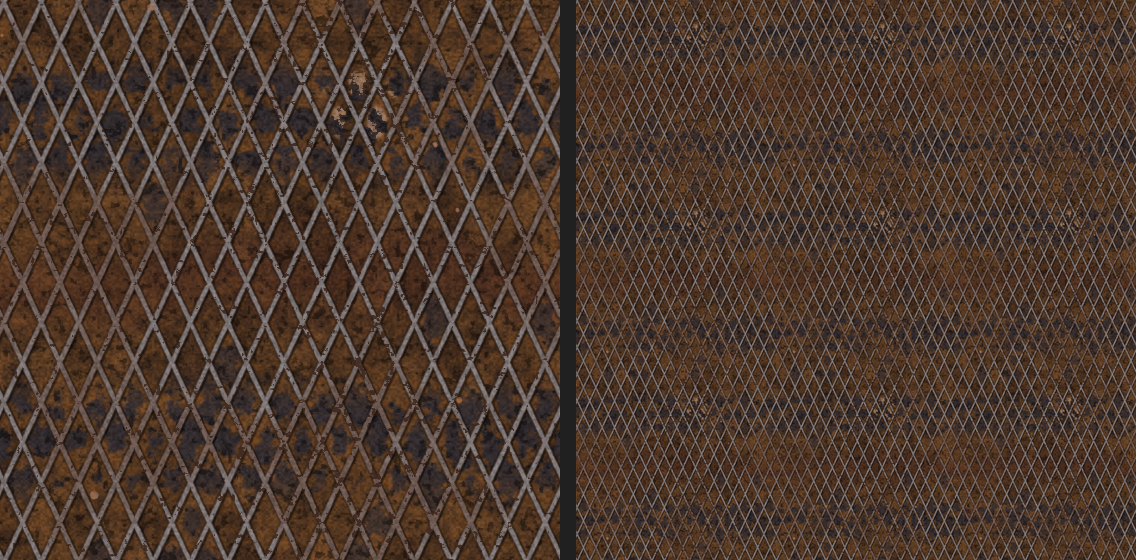
Left, the tile; right, the same tile 3 across and 3 down.
Write a Shadertoy shader that draws this texture.

```glsl
// Rusted steel tread plate: a raised lattice of worn grey bars over brown rust.
// Two families of diagonal lines form 15 by 7 diamonds; wrapping noise adds
// rust, blue-black stains inside the cells, chipped bars and a few pale flakes.

const vec2 GRID = vec2(15.0, 7.0);

float hash(vec2 p) {
    return fract(sin(dot(p, vec2(127.1, 311.7))) * 43758.5453);
}

// Value noise that wraps after "period" lattice cells across the canvas
float noise(vec2 p, vec2 period, float seed) {
    vec2 i = floor(p * period), f = fract(p * period);
    f = f * f * (3.0 - 2.0 * f);
    vec2 lo = mod(i, period) + seed, hi = mod(i + 1.0, period) + seed;
    return mix(mix(hash(lo), hash(vec2(hi.x, lo.y)), f.x),
               mix(hash(vec2(lo.x, hi.y)), hash(hi), f.x), f.y);
}

float fbm(vec2 p, vec2 period, float seed) {
    float sum = 0.0, amp = 0.533;
    for (int k = 0; k < 4; k++) {
        sum += amp * noise(p, period, seed + float(k) * 7.3);
        period *= 2.0;
        amp *= 0.5;
    }
    return sum;
}

// Lattice coordinates: bars run where either component is a whole number
vec2 lattice(vec2 p) {
    vec2 q = p * GRID - vec2(0.6, 0.47);
    return vec2(q.x + q.y, q.x - q.y);
}

// Distance to the centre line of the nearest bar, in canvas units
float barDistance(vec2 p) {
    vec2 d = abs(fract(lattice(p) + 0.5) - 0.5);
    return min(d.x, d.y) / length(GRID);
}

void mainImage(out vec4 fragColor, in vec2 fragCoord) {
    vec2 p = fragCoord / iResolution.xy;
    float pixel = 1.0 / iResolution.y;

    // Shared noise layers
    float broad = fbm(p, vec2(5.0), 1.0);
    float blotch = fbm(p, vec2(28.0), 13.0);
    float fine = fbm(p, vec2(90.0), 29.0);
    float grain = noise(p, vec2(256.0), 41.0);

    // Diamond identity, wrapped, and position relative to its centre
    vec2 ab = lattice(p);
    vec2 id = floor(ab), local = fract(ab) - 0.5;
    vec2 cell = mod(vec2(id.x + id.y + 1.0, id.x - id.y) * 0.5, GRID);
    vec2 offset = vec2(local.x + local.y, local.x - local.y) * 0.5;
    float cellRandom = hash(cell + 3.7);

    // Rust floor: brown to orange, redder across the middle
    vec3 color = mix(vec3(0.25, 0.165, 0.11), vec3(0.39, 0.255, 0.145),
                     smoothstep(0.28, 0.72, blotch * 0.65 + broad * 0.35));
    color = mix(color, vec3(0.44, 0.26, 0.11), 0.5 * smoothstep(0.55, 0.75, fine));
    float redBand = smoothstep(0.12, 0.0, abs(p.y - 0.5 + (broad - 0.5) * 0.15));
    color = mix(color, vec3(0.29, 0.16, 0.12), 0.45 * redBand);
    color *= 0.91 + 0.18 * cellRandom;

    // Blue-black stains in two horizontal bands, one blob per diamond
    float band = 1.0 - smoothstep(0.05, 0.14, abs(abs(p.y - 0.5) - 0.285));
    float radius = length(offset / vec2(0.31, 0.24));
    float stain = smoothstep(-0.3, 0.3, 0.55 + 0.5 * cellRandom - radius
                             - (blotch - 0.5) * 2.2 - (fine - 0.5) * 1.5);
    stain *= max(band, 0.7 * step(0.88, cellRandom));
    color = mix(color, vec3(0.18, 0.165, 0.19), 0.85 * stain);

    // Dark pits and grain
    color *= 0.6 + 0.4 * smoothstep(0.25, 0.42, fine);
    color *= 0.8 + 0.4 * grain;

    // Flaked patches gathered in a few stained diamonds
    float cluster = 1.0 - smoothstep(0.05, 0.085, length(p - vec2(0.645, 0.805)));
    float flake = cluster * (1.0 - smoothstep(0.7, 1.0, radius)) * smoothstep(0.53, 0.6, fine);
    color = mix(color, vec3(0.64, 0.5, 0.4), flake * (0.6 + 0.4 * grain));

    // Contact shade beside the bars, deeper to their lower right
    float dist = barDistance(p) + (fine - 0.5) * 0.0018;
    float shade = barDistance(p + vec2(-0.0025, 0.003));
    color *= 0.7 + 0.3 * smoothstep(0.004, 0.010, dist);
    color *= 0.62 + 0.38 * smoothstep(0.0035, 0.0075, shade);

    // Steel bars with a lighter core and duller sides
    vec3 steel = mix(vec3(0.49, 0.46, 0.46), vec3(0.36, 0.31, 0.29),
                     smoothstep(0.0018, 0.0046, dist));
    steel = mix(steel, vec3(0.42, 0.34, 0.31), smoothstep(0.45, 0.68, broad));
    steel *= 0.84 + 0.32 * grain;

    // Chips show rust, heavier right of the centre
    float wear = 0.5 - 0.5 * cos(6.2832 * (p.x - 0.12)) + (broad - 0.5) * 2.0;
    float chipLevel = 0.72 - 0.1 * clamp(wear, 0.0, 1.2);
    float chips = smoothstep(chipLevel - 0.03, chipLevel + 0.04,
                             fbm(p, vec2(120.0), 57.0));
    steel = mix(steel, vec3(0.23, 0.14, 0.10), 0.85 * chips);
    float edge = max(pixel, 0.0008);
    color = mix(steel, color, smoothstep(0.0046 - edge, 0.0046 + edge, dist));

    // Scattered pale pebbles
    for (int k = 0; k < 6; k++) {
        vec2 seed = vec2(float(k) + 2.0, 8.3);
        vec2 delta = fract(p - vec2(hash(seed), hash(seed.yx)) + 0.5) - 0.5;
        float size = 0.003 + 0.006 * hash(seed + 5.0);
        float body = length(delta) + (fine - 0.5) * 0.008 - size;
        vec3 tint = mix(vec3(0.6, 0.38, 0.22), vec3(0.62, 0.51, 0.46), hash(seed + 9.0));
        color = mix(tint * (0.8 + 0.3 * grain), color, smoothstep(-pixel, pixel, body));
    }

    fragColor = vec4(color, 1.0);
}
```
